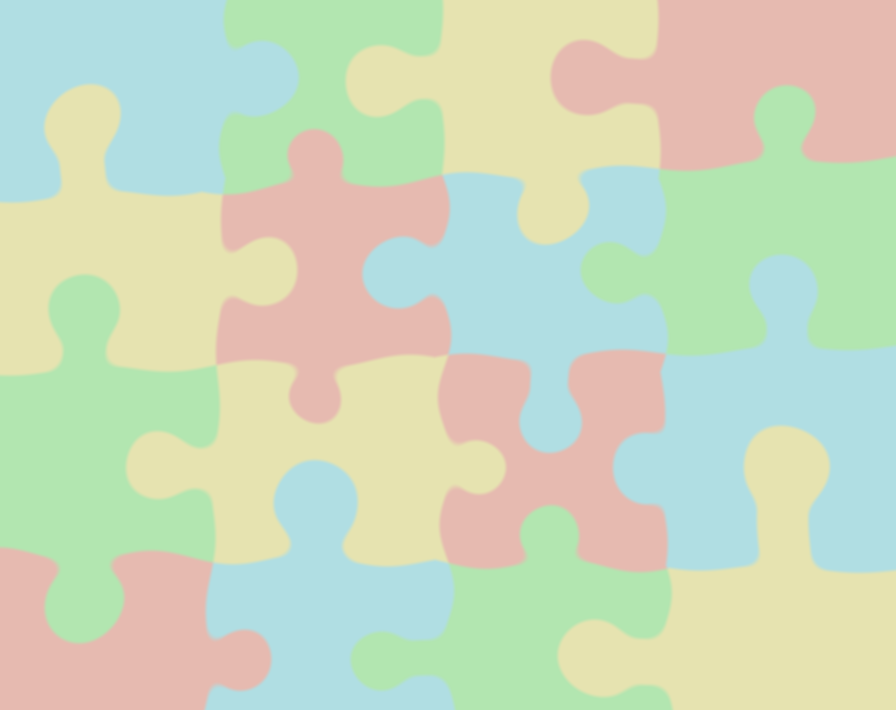
Write a Shadertoy shader that draws this pattern.

```glsl
// A four by four jigsaw in flat pastels with soft-edged, uneven pieces.
// Three seams run each way; every seam is a signed field with a knob per cell.
// Seam coverage gives column and row weights, which blend the piece colours.

// Lengths are hundredths of the canvas width; y runs downwards.
const vec2 CANVAS = vec2(100.0, 79.3);
const int CELLS = 4;
const vec2 FIRST_TAB = vec2(9.3, 8.9);     // centre of the first knob on each axis
const vec2 TAB_PITCH = vec2(26.1, 21.6);   // spacing of knobs along a seam
const vec3 COLUMN_SEAMS = vec3(24.4, 49.6, 73.8);
const vec3 COLUMN_TILTS = vec3(-0.036, 0.012, 0.016);
const vec3 ROW_SEAMS = vec3(19.9, 40.1, 62.8);
const vec3 ROW_TILTS = vec3(-0.047, -0.030, 0.018);

const float SOFTNESS = 0.30;
const float SHOULDER = 0.55;     // sway of the seam beside a knob
const float NECK_RATIO = 0.60;   // neck half width over head radius
const float NECK_BLEND = 1.2;
const float BASE_BLEND = 1.8;
const float WARP = 0.25;
const float PI = 3.14159;

// Knob shapes along each seam: signed reach, head radius.
const vec2 COLUMN_TABS[12] = vec2[12](
    vec2( 3.4, 4.2), vec2( 4.9, 3.8), vec2(-6.3, 3.8), vec2( 3.9, 3.4),
    vec2(-6.9, 4.0), vec2(-4.8, 4.0), vec2( 3.5, 3.0), vec2(-7.4, 3.3),
    vec2(-7.9, 4.2), vec2(-5.2, 3.4), vec2(-1.8, 4.0), vec2(-7.6, 4.3));
const vec2 ROW_TABS[12] = vec2[12](
    vec2(-8.3, 4.2), vec2(-3.0, 3.1), vec2( 4.0, 4.0), vec2(-5.4, 3.4),
    vec2(-6.8, 4.0), vec2( 3.9, 2.9), vec2( 7.4, 3.5), vec2(-6.9, 3.8),
    vec2( 5.2, 4.4), vec2(-6.4, 4.7), vec2(-3.2, 3.3), vec2(-11.3, 4.8));

const vec3 PALETTE[4] = vec3[4](
    vec3(0.69, 0.87, 0.89),   // blue
    vec3(0.70, 0.90, 0.69),   // green
    vec3(0.90, 0.89, 0.69),   // yellow
    vec3(0.90, 0.73, 0.69));  // rose

float smoothUnion(float a, float b, float k) {
    float h = max(k - abs(a - b), 0.0) / k;
    return min(a, b) - 0.25 * k * h * h;
}

// Signed field of one seam, positive past it; along is measured from the knob.
float seamField(float across, float along, float pitch, vec2 tab) {
    float side = sign(tab.x);
    float reach = abs(tab.x);
    float outward = side * across;
    float body = outward - SHOULDER * cos(3.0 * PI * along / pitch);
    float head = length(vec2(along, outward - reach)) - tab.y;
    float neck = max(abs(along) - NECK_RATIO * tab.y, outward - reach);
    float knob = smoothUnion(head, neck, NECK_BLEND);
    return side * smoothUnion(body, knob, BASE_BLEND);
}

void mainImage(out vec4 fragColor, in vec2 fragCoord) {
    vec2 uv = fragCoord / iResolution.xy;
    vec2 p = vec2(uv.x, 1.0 - uv.y) * CANVAS;
    p += WARP * sin(p.yx * vec2(0.45, 0.38) + vec2(0.6, 2.1));

    // Nearest knob on each axis
    vec2 nearest = clamp(floor((p - FIRST_TAB) / TAB_PITCH + 0.5), 0.0, float(CELLS - 1));
    vec2 along = p - FIRST_TAB - nearest * TAB_PITCH;
    ivec2 cell = ivec2(nearest);
    vec2 fromCentre = p - 0.5 * CANVAS;
    float soft = max(SOFTNESS, 0.7 * CANVAS.x / iResolution.x);

    // Coverage past each seam, bounded by the canvas sides
    vec2 past[5];
    past[0] = vec2(1.0);
    past[CELLS] = vec2(0.0);
    for (int i = 0; i < CELLS - 1; i++) {
        float dx = p.x - COLUMN_SEAMS[i] - COLUMN_TILTS[i] * fromCentre.y;
        float dy = p.y - ROW_SEAMS[i] - ROW_TILTS[i] * fromCentre.x;
        vec2 field = vec2(
            seamField(dx, along.y, TAB_PITCH.y, COLUMN_TABS[i * CELLS + cell.y]),
            seamField(dy, along.x, TAB_PITCH.x, ROW_TABS[i * CELLS + cell.x]));
        past[i + 1] = smoothstep(-soft, soft, field);
    }

    // Blend pieces; each row shifts the colour cycle
    vec3 colour = vec3(0.0);
    for (int row = 0; row < CELLS; row++) {
        int shift = (row & 1) * 2 + (row >> 1);
        for (int column = 0; column < CELLS; column++) {
            float weight = (past[column].x - past[column + 1].x)
                         * (past[row].y - past[row + 1].y);
            colour += weight * PALETTE[(column + shift) % CELLS];
        }
    }
    fragColor = vec4(colour, 1.0);
}
```
